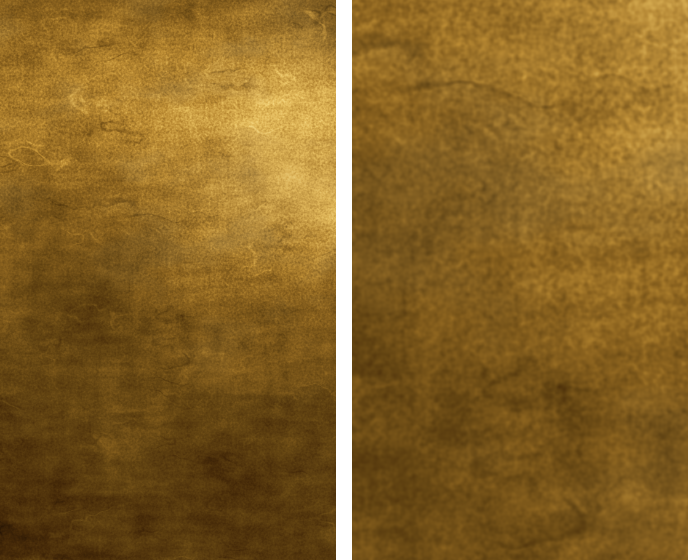
Left, the full canvas; right, a detail of the centre.
This texture is drawn by a Shadertoy shader. Its source:

```glsl
// Aged, burnished gold metal: soft sheen over brown patina, fine grain and scratches.

// Metal tones from deepest patina to hottest sheen
const int TONE_COUNT = 7;
const vec3 TONES[TONE_COUNT] = vec3[TONE_COUNT](
    vec3(0.15, 0.08, 0.015), vec3(0.27, 0.16, 0.03), vec3(0.39, 0.27, 0.07),
    vec3(0.55, 0.39, 0.12), vec3(0.74, 0.55, 0.20), vec3(0.90, 0.74, 0.36),
    vec3(1.00, 0.90, 0.56));
const vec3 DULL_TAN = vec3(0.67, 0.53, 0.26);

const float LEVEL_BOTTOM = 0.15;   // tone level at the lower edge
const float LEVEL_TOP = 0.56;      // tone level near the upper edge
const float CLOUD_AMOUNT = 0.30;
const float MOTTLE_AMOUNT = 0.20;
const float WEAVE_AMOUNT = 0.10;
const float GRAIN_AMOUNT = 0.24;
const float SCRATCH_AMOUNT = 0.20;
const float GRAIN_SCALE = 210.0;   // grains per canvas height

vec2 hashGradient(vec2 cell) {
    vec3 h = fract(vec3(cell.xyx) * vec3(0.1031, 0.1030, 0.0973));
    h += dot(h, h.yzx + 33.33);
    return fract((h.xx + h.yz) * h.zy) * 2.0 - 1.0;
}

float gradientNoise(vec2 p) {
    vec2 i = floor(p), f = fract(p);
    vec2 w = f * f * f * (f * (f * 6.0 - 15.0) + 10.0);
    float a = dot(hashGradient(i), f);
    float b = dot(hashGradient(i + vec2(1, 0)), f - vec2(1, 0));
    float c = dot(hashGradient(i + vec2(0, 1)), f - vec2(0, 1));
    float d = dot(hashGradient(i + vec2(1, 1)), f - vec2(1, 1));
    return mix(mix(a, b, w.x), mix(c, d, w.x), w.y);
}

float fbm(vec2 p) {
    float sum = 0.0, amp = 0.6;
    for (int i = 0; i < 5; i++) {
        sum += amp * gradientNoise(p);
        p = mat2(1.9, 0.5, -0.5, 1.9) * p + 17.3;
        amp *= 0.58;
    }
    return sum;
}

// Soft elliptical pool of light or shade
float pool(vec2 uv, vec2 centre, vec2 radius) {
    vec2 d = (uv - centre) / radius;
    return exp(-dot(d, d));
}

// Broken hairlines along noise contours, kept to scattered patches
float scratches(vec2 p, vec2 stretch, float seed) {
    float line = abs(gradientNoise(p * stretch + seed) + 0.25 * gradientNoise(p * 55.0 + seed));
    float patches = smoothstep(0.08, 0.32, gradientNoise(p * vec2(9.0, 14.0) + seed * 2.0));
    return (1.0 - smoothstep(0.0, 0.09, line)) * patches;
}

// Large light: dark foot, bright right shoulder, brown left flank
float sheen(vec2 uv) {
    float level = mix(LEVEL_BOTTOM, LEVEL_TOP, smoothstep(0.0, 0.85, uv.y));
    level += 0.36 * pool(uv, vec2(0.84, 0.81), vec2(0.28, 0.13));
    level += 0.42 * pool(uv, vec2(1.04, 0.63), vec2(0.17, 0.08));
    level += 0.20 * pool(uv, vec2(0.75, 0.60), vec2(0.36, 0.20));
    level += 0.12 * pool(uv, vec2(0.20, 0.83), vec2(0.32, 0.09));
    level -= 0.13 * pool(uv, vec2(0.20, 0.50), vec2(0.24, 0.17));
    level -= 0.12 * pool(uv, vec2(0.30, 1.00), vec2(0.35, 0.06));
    level -= 0.22 * pool(uv, vec2(1.04, 1.00), vec2(0.16, 0.13));
    level -= 0.12 * pool(uv, vec2(0.00, 0.00), vec2(0.35, 0.12));
    return level;
}

vec3 metalTone(float level) {
    float x = level * 4.0 + 1.0;
    vec3 colour = TONES[0];
    for (int i = 1; i < TONE_COUNT; i++)
        colour = mix(colour, TONES[i], clamp(x - float(i - 1), 0.0, 1.0));
    return colour;
}

void mainImage(out vec4 fragColor, in vec2 fragCoord) {
    vec2 uv = fragCoord / iResolution.xy;
    vec2 p = fragCoord / iResolution.y;

    // Patina: wide clouds, small mottles, faint brushed weave
    vec2 warp = 0.025 * vec2(fbm(p * 7.0 + 3.1), fbm(p * 7.0 + 41.7));
    vec2 q = p + warp;
    float level = sheen(uv + warp * 2.0);
    float light = smoothstep(0.1, 0.8, level);
    level += CLOUD_AMOUNT * fbm(q * vec2(5.0, 9.0) + 8.4);
    level += MOTTLE_AMOUNT * fbm(q * vec2(22.0, 30.0) + 51.2);
    level += WEAVE_AMOUNT * (gradientNoise(q * vec2(9.0, 75.0) + 5.0)
                           + 0.7 * gradientNoise(q * vec2(60.0, 9.0) + 29.0));

    // Scratches: pale scuffs and dark creases, denser towards the top
    float wear = mix(0.45, 1.0, smoothstep(0.3, 0.9, uv.y));
    level += SCRATCH_AMOUNT * wear * scratches(q, vec2(16.0, 34.0), 12.7);
    level -= SCRATCH_AMOUNT * wear * scratches(q, vec2(10.0, 38.0), 63.9);

    // Sandy grain, stronger where the metal is lit
    float grain = gradientNoise(p * GRAIN_SCALE) + 0.6 * gradientNoise(p * GRAIN_SCALE * 1.7 + 9.0);
    level += GRAIN_AMOUNT * mix(0.45, 1.0, light) * grain;

    // Worn areas lose saturation, mostly below the sheen and in the top corner
    vec3 colour = metalTone(level);
    float dull = smoothstep(-0.05, 0.35, fbm(q * vec2(6.0, 10.0) + 77.0)) * 0.5;
    dull += 0.45 * pool(uv, vec2(0.82, 0.66), vec2(0.28, 0.10));
    dull += 0.60 * pool(uv, vec2(1.00, 0.98), vec2(0.22, 0.12));
    vec3 tan = DULL_TAN * mix(0.45, 1.2, clamp(level, 0.0, 1.0));
    colour = mix(colour, tan, clamp(dull, 0.0, 0.8) * light);

    fragColor = vec4(clamp(colour, 0.0, 1.0), 1.0);
}
```
